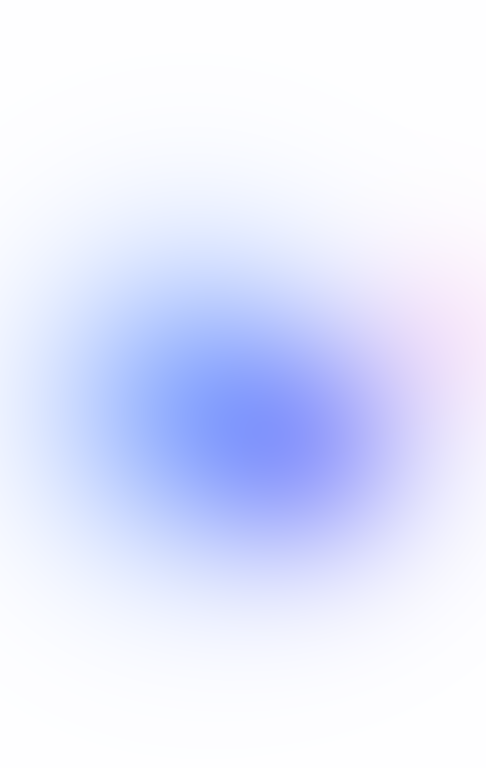
Give the GLSL for this background, as a Shadertoy shader.

```glsl
// Soft blue, violet and pink glows blended on a near-white background.

const vec3 PAPER = vec3(0.996, 0.996, 0.999);

// Light each glow removes from the paper.
const vec3 BLUE_INK   = vec3(0.37, 0.26, 0.0);
const vec3 VIOLET_INK = vec3(0.25, 0.26, 0.012);
const vec3 PINK_INK   = vec3(0.006, 0.066, 0.018);

// Elliptical Gaussian falloff: 1 at the centre, fading by the given spread.
float glow(vec2 p, vec2 centre, vec2 spread) {
    vec2 d = (p - centre) / spread;
    return exp(-0.5 * dot(d, d));
}

void mainImage(out vec4 fragColor, in vec2 fragCoord) {
    vec2 uv = fragCoord / iResolution.xy;

    // Overlapping glows, centres and spreads in fractions of the canvas
    vec3 ink = BLUE_INK * glow(uv, vec2(0.391, 0.473), vec2(0.216, 0.141));
    ink += VIOLET_INK * glow(uv, vec2(0.638, 0.414), vec2(0.175, 0.111));
    ink += PINK_INK * glow(uv, vec2(0.915, 0.560), vec2(0.144, 0.091));

    fragColor = vec4(clamp(PAPER - ink, 0.0, 1.0), 1.0);
}
```
